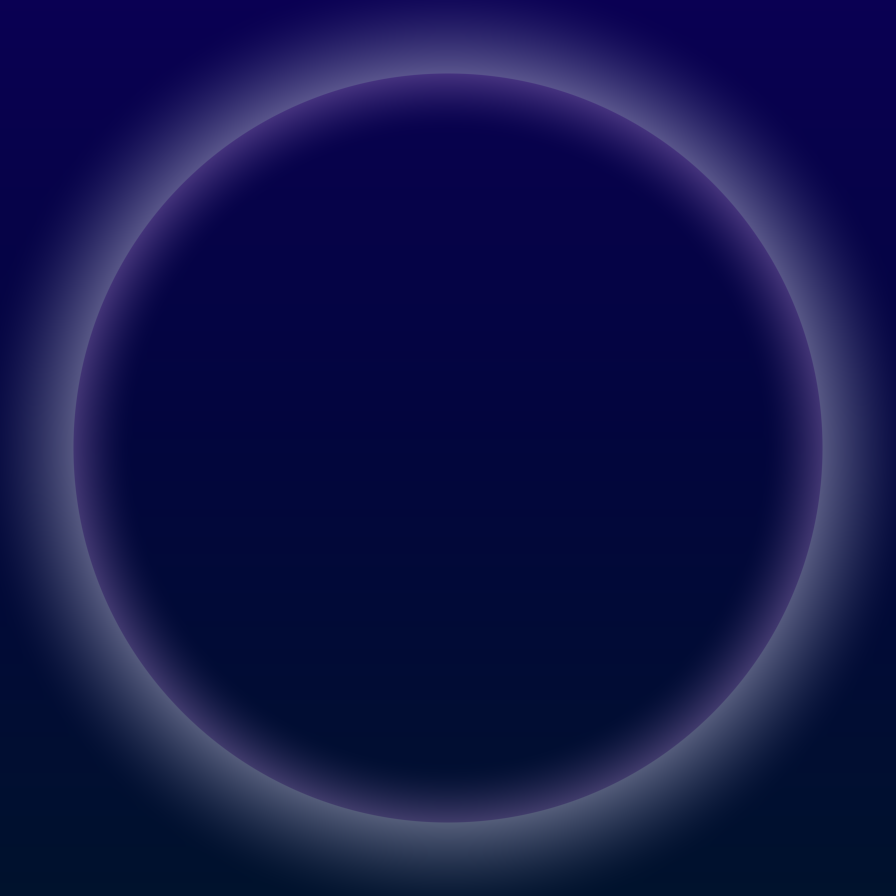
Give the GLSL for this background, as a WebGL 1 fragment shader.

```glsl
precision highp float;
// A dark disc with a luminous rim on a vertical indigo-to-navy gradient.
// The signed distance to the circle drives two soft halos: a wide pale
// one outside the rim and a narrower violet one inside it.

uniform vec2 u_resolution;

const vec3 NAVY = vec3(0.0, 0.070, 0.175);
const vec3 MIDNIGHT = vec3(0.008, 0.022, 0.238);
const vec3 INDIGO = vec3(0.038, 0.0, 0.325);
const vec3 PALE_GLOW = vec3(0.82, 0.82, 0.91);
const vec3 VIOLET_GLOW = vec3(0.71, 0.55, 0.84);

const float RADIUS = 0.418;
const float OUTER_REACH = 0.115;
const float INNER_REACH = 0.068;
const float OUTER_STRENGTH = 0.40;
const float INNER_STRENGTH = 0.35;

float circleDistance(vec2 p, float radius) {
  return length(p) - radius;
}

// Half of a blurred edge: 1 at the rim, fading smoothly to 0 at reach.
float halo(float distanceToRim, float reach) {
  return 2.0 * (1.0 - smoothstep(-reach, reach, abs(distanceToRim)));
}

// Vertical sky gradient through three stops.
vec3 skyColor(float height) {
  vec3 lower = mix(NAVY, MIDNIGHT, clamp(height * 2.0, 0.0, 1.0));
  return mix(lower, INDIGO, clamp(height * 2.0 - 1.0, 0.0, 1.0));
}

void main() {
  float canvasSize = min(u_resolution.x, u_resolution.y);
  vec2 centered = (gl_FragCoord.xy - 0.5 * u_resolution) / canvasSize;
  float rim = circleDistance(centered, RADIUS);

  vec3 sky = skyColor(gl_FragCoord.y / u_resolution.y);

  // Tint the sky on each side of the rim.
  vec3 inside = mix(sky, VIOLET_GLOW, INNER_STRENGTH * halo(rim, INNER_REACH));
  vec3 outside = mix(sky, PALE_GLOW, OUTER_STRENGTH * halo(rim, OUTER_REACH));

  // Join both sides with an edge about one pixel wide.
  float edgeWidth = 0.75 / canvasSize;
  float outsideMask = smoothstep(-edgeWidth, edgeWidth, rim);
  gl_FragColor = vec4(mix(inside, outside, outsideMask), 1.0);
}
```
